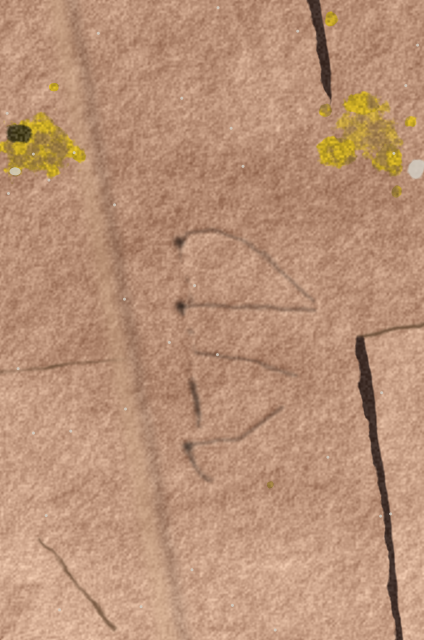
Reproduce this texture procedurally as a WebGL 2 fragment shader.

```glsl
#version 300 es
precision highp float;
// Weathered pink sandstone with shallow carved grooves, deep joints and lichen.
// A noise height field with grooves is lit from the upper left; joints, a pale
// seam and lichen colonies are layered over it as soft masks.
uniform vec2 u_resolution;
out vec4 outColor;

const float ASPECT = 0.664;
const vec2 LIGHT_STEP = vec2(-0.002, 0.0017);
const float SLOPE_GAIN = 145.0;
const vec3 ROCK_DARK = vec3(0.62, 0.45, 0.355);
const vec3 ROCK_LIGHT = vec3(0.87, 0.715, 0.61);
const vec3 SEAM_TAN = vec3(0.80, 0.66, 0.53);
const vec3 JOINT_DARK = vec3(0.21, 0.15, 0.13);
const vec3 CRACK_BROWN = vec3(0.40, 0.29, 0.20);
const vec3 LICHEN_GOLD = vec3(0.78, 0.66, 0.13);
const vec3 LICHEN_OLIVE = vec3(0.56, 0.46, 0.17);
const vec3 LICHEN_BLACK = vec3(0.24, 0.22, 0.13);
const vec3 LICHEN_PALE = vec3(0.83, 0.81, 0.77);

// Broad strokes, each from xy to zw.
const vec4 STROKES[10] = vec4[10](
  vec4(.281,.612,.294,.636), vec4(.294,.636,.33,.642), vec4(.33,.642,.378,.627),
  vec4(.378,.627,.43,.586), vec4(.43,.586,.49,.53), vec4(.289,.523,.492,.515),
  vec4(.306,.447,.39,.438), vec4(.39,.438,.464,.415),
  vec4(.293,.307,.378,.316), vec4(.378,.316,.44,.362));
// Six shaded wall pieces, then four faint strokes.
const vec4 WALLS[10] = vec4[10](
  vec4(.279,.622,.3,.53), vec4(.284,.523,.299,.479), vec4(.299,.479,.298,.42),
  vec4(.298,.42,.313,.335), vec4(.293,.307,.305,.275), vec4(.305,.275,.328,.245),
  vec4(.395,.315,.43,.284), vec4(.43,.284,.456,.251),
  vec4(.326,.381,.354,.395), vec4(.354,.395,.352,.427));
// Lichen colonies: centre and radii.
const vec4 COLONIES[12] = vec4[12](
  vec4(.064,.768,.072,.05), vec4(.124,.757,.014,.015), vec4(.563,.838,.032,.02),
  vec4(.532,.766,.032,.026), vec4(.607,.75,.022,.03), vec4(.575,.795,.06,.044),
  vec4(.518,.97,.01,.01), vec4(.085,.863,.008,.008), vec4(.621,.702,.01,.01),
  vec4(.643,.81,.013,.012), vec4(.511,.828,.01,.01), vec4(.423,.242,.007,.007));

float hash(vec2 p) {
  vec3 q = fract(vec3(p.xyx) * 0.1031);
  q += dot(q, q.yzx + 33.33);
  return fract((q.x + q.y) * q.z);
}
float noise(vec2 p) {
  vec2 i = floor(p), f = fract(p);
  f = f * f * (3.0 - 2.0 * f);
  return mix(mix(hash(i), hash(i + vec2(1, 0)), f.x),
             mix(hash(i + vec2(0, 1)), hash(i + 1.0), f.x), f.y);
}
float fbm(vec2 p) {
  float sum = 0.0, amp = 0.533;
  for (int i = 0; i < 4; i++, amp *= 0.5) {
    sum += amp * noise(p);
    p = mat2(1.6, 1.2, -1.2, 1.6) * p + 7.3;
  }
  return sum;
}
float segment(vec2 p, vec4 s) {
  vec2 a = p - s.xy, b = s.zw - s.xy;
  return length(a - b * clamp(dot(a, b) / dot(b, b), 0.0, 1.0));
}
float ellipse(vec2 p, vec4 e) { return length((p - e.xy) / e.zw); }
float bell(float d, float w) { return exp(-d * d / (w * w)); }
float below(float edge, float soft, float v) { return 1.0 - smoothstep(edge - soft, edge + soft, v); }

// Distances to broad strokes, shaded walls and faint strokes.
vec3 carving(vec2 p) {
  vec3 d = vec3(1, 1, abs(ellipse(p, vec4(.328, .61, .042, .029)) - 1.0) * 0.032);
  for (int i = 0; i < 10; i++) {
    d.x = min(d.x, segment(p, STROKES[i]));
    float w = segment(p, WALLS[i]);
    if (i < 6) d.y = min(d.y, w); else d.z = min(d.z, w);
  }
  return d;
}
float height(vec2 p) {
  vec3 d = carving(p + 0.006 * (noise(p * 55.0) - 0.5));
  return 0.012 * noise(p * 22.0) + 0.005 * noise(p * 65.0)
       + 0.0034 * noise(p * 135.0) + 0.0016 * noise(p * 250.0)
       - 0.0042 * bell(d.x, 0.006) - 0.006 * bell(d.y, 0.008) - 0.0034 * bell(d.z, 0.006);
}

void main() {
  vec2 p = gl_FragCoord.xy / u_resolution * vec2(ASPECT, 1);
  float grain = noise(p * 270.0), rough = fbm(p * 60.0), broad = fbm(p * 7.0);
  float wobble = 0.009 * (fbm(p * 38.0) - 0.5);
  float patchy = smoothstep(0.3, 0.65, fbm(p * 26.0 + 5.0));

  // Joint positions.
  float lowerX = 0.564 + 0.127 * (0.473 - p.y) + 0.006 * bell(p.y - 0.2, 0.12);
  float upperX = min(0.492 + 0.16 * (1.0 - p.y), 0.516);
  float leftY = 0.418 + 0.11 * p.x;
  float rightY = 0.473 + 0.21 * (p.x - 0.56);

  // Lit rock, paler near the base and on the outer lower blocks.
  float tone = 0.4 + 0.55 * (broad - 0.5) + 0.45 * (grain - 0.5) + 0.4 * (rough - 0.5);
  tone += 0.27 * below(0.17, 0.06, p.y + 0.06 * (broad - 0.5));
  tone += 0.13 * below(leftY, 0.02, p.y) * below(0.19, 0.04, p.x);
  tone += 0.2 * smoothstep(0.0, 0.01, p.x - lowerX) * below(rightY, 0.01, p.y);
  tone -= SLOPE_GAIN * (height(p + LIGHT_STEP) - height(p));
  vec3 color = mix(ROCK_DARK, ROCK_LIGHT, clamp(tone, -0.7, 1.35));

  // Pale slanted seam with a dim flank.
  float seam = p.x - 0.088 - 0.175 * (1.0 - p.y) + wobble;
  color = mix(color, SEAM_TAN, 0.4 * bell(seam, 0.016)) * (1.0 - 0.1 * bell(seam - 0.026, 0.012));

  // Shade inside the carving, deepest at three corners.
  vec3 d = carving(p + wobble);
  color *= 1.0 - 0.42 * bell(d.y, 0.005) * patchy - 0.2 * bell(d.x, 0.004);
  float corner = min(distance(p, vec2(.283, .522)), min(distance(p, vec2(.295, .301)), distance(p, vec2(.28, .622))));
  color *= 1.0 - 0.5 * bell(corner, 0.008);

  // Thin cracks, then deep joints.
  float crack = bell(p.y - leftY + wobble, 0.0032) * below(0.17, 0.05, p.x) * (0.4 + 0.6 * patchy);
  crack = max(crack, bell(p.y - rightY + wobble, 0.0035) * smoothstep(0.555, 0.565, p.x));
  crack = max(crack, bell(segment(p + wobble, vec4(.063, .158, .18, .018)), 0.0035) * (0.45 + 0.5 * patchy));
  color = mix(color, CRACK_BROWN, 0.8 * crack);
  float lowerW = 0.0055 + 0.005 * bell(p.y - 0.39, 0.05) + 0.5 * wobble;
  float joint = below(lowerW, 0.002, abs(p.x - lowerX + wobble)) * below(0.474, 0.004, p.y);
  float upperW = 0.0085 * smoothstep(0.82, 0.9, p.y) + 0.5 * wobble;
  joint = max(joint, below(upperW, 0.002, abs(p.x - upperX + wobble)) * smoothstep(0.825, 0.85, p.y));
  color = mix(color, JOINT_DARK + 0.1 * (grain - 0.5), 0.93 * joint);

  // Lichen crusts and scattered pale flecks.
  float crust = 0.0, ragged = 1.3 * (fbm(p * 48.0 + 11.0) - 0.5);
  for (int i = 0; i < 12; i++)
    crust = max(crust, below(0.86, 0.12, ellipse(p, COLONIES[i]) + ragged) * (i == 5 ? 0.65 : 0.95));
  float ripe = smoothstep(0.28, 0.58, rough);
  color = mix(color, mix(LICHEN_OLIVE, LICHEN_GOLD, ripe) * (0.82 + 0.36 * grain), crust * (0.7 + 0.3 * ripe));
  float dark = below(0.9, 0.15, ellipse(p, vec4(.027, .791, .024, .015)) + 0.6 * ragged);
  color = mix(color, LICHEN_BLACK + 0.2 * (grain - 0.5), 0.9 * dark);
  float pale = min(ellipse(p, vec4(.652, .735, .015, .017)), ellipse(p, vec4(.024, .732, .009, .006)));
  pale = below(0.9, 0.15, pale + 0.6 * ragged);
  vec2 cell = floor(p * 48.0), spot = 0.25 + 0.5 * vec2(hash(cell + 3.0), hash(cell + 9.0));
  pale = max(pale, step(0.975, hash(cell)) * below(0.11, 0.05, distance(fract(p * 48.0), spot)));
  outColor = vec4(mix(color, LICHEN_PALE, 0.85 * pale), 1);
}
```
